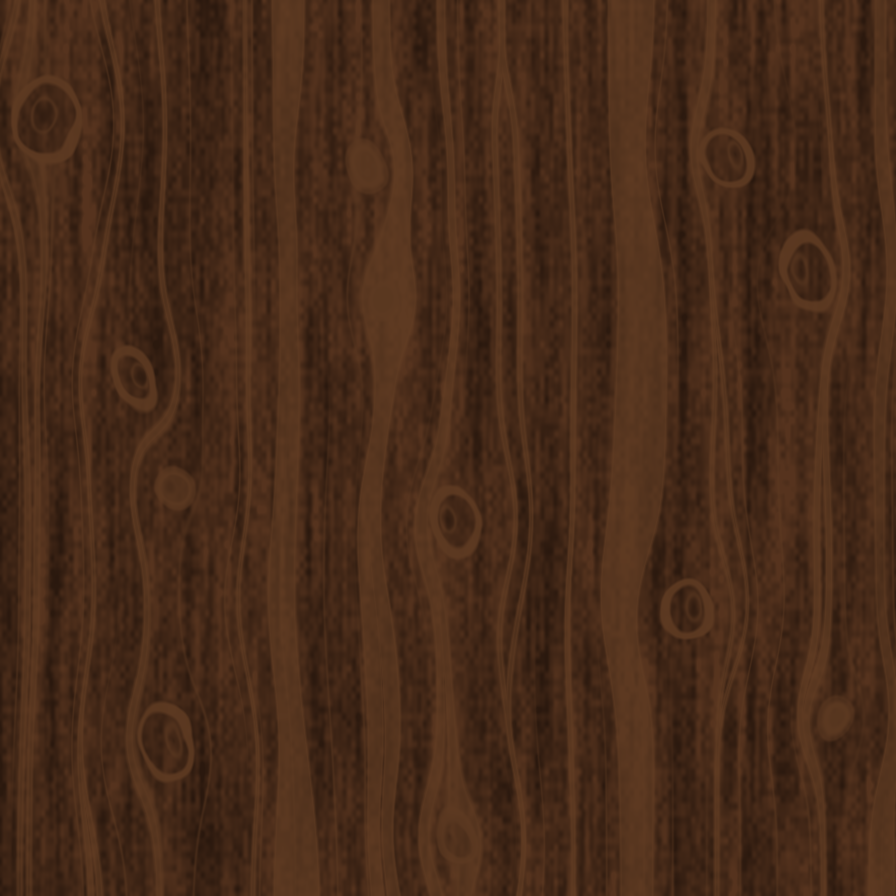
This texture is drawn by a Shadertoy shader. Its source:

```glsl
// Dark walnut board: vertical fibres, pale grain bands bending around knots.
#define BANDS 13.0
#define KNOT_COLS 3.0
#define KNOT_ROWS 4.0
#define KNOT_PUSH 0.88
#define WANDER 0.022
#define STREAKS 2.3
#define DARK vec3(0.180, 0.104, 0.060)
#define MID vec3(0.328, 0.195, 0.114)
#define LIGHT vec3(0.368, 0.228, 0.132)

float hash(vec2 p) {
    return fract(sin(dot(p, vec2(127.1, 311.7))) * 43758.5453);
}

float noise(vec2 p) {
    vec2 i = floor(p), f = fract(p);
    f = f * f * (3.0 - 2.0 * f);
    return mix(mix(hash(i), hash(i + vec2(1, 0)), f.x),
               mix(hash(i + vec2(0, 1)), hash(i + vec2(1, 1)), f.x), f.y);
}

// Centre (xy) and radius (z) of the knot in a jittered grid cell
vec3 knotAt(vec2 cell) {
    vec2 jitter = vec2(hash(cell + 3.7), hash(cell + 9.2));
    vec2 centre = (cell + 0.15 + 0.7 * jitter) / vec2(KNOT_COLS, KNOT_ROWS);
    return vec3(centre, mix(0.014, 0.036, hash(cell + 21.4)));
}

// Across-grain coordinate: slow wander, then spread around every knot
float grainCoord(vec2 p) {
    float u = p.x + WANDER * (noise(vec2(p.x * 4.0, p.y * 3.0 + 5.0)) - 0.5);
    for (float j = 0.0; j < KNOT_ROWS; j++)
    for (float i = 0.0; i < KNOT_COLS; i++) {
        vec3 knot = knotAt(vec2(i, j));
        vec2 d = p - knot.xy;
        vec2 reach = vec2(0.035, 0.05) + knot.z * vec2(1.4, 1.6);
        vec2 q = d / reach;
        u -= KNOT_PUSH * d.x * exp(-dot(q, q));
    }
    return u;
}

// Pale bands that swell, thin and fork: x = coverage, y = bright rim
vec2 grainBands(float u, float y, float aa) {
    vec2 result = vec2(0.0);
    for (float i = -1.0; i <= BANDS; i++) {
        float r = hash(vec2(i, 4.3));
        float centre = (i + 0.15 + 0.7 * hash(vec2(i, 8.1))) / BANDS;
        float swell = noise(vec2(i * 7.3, y * 3.0));
        float width = (0.0026 + 0.021 * r * r * r * r) * (0.6 + 0.8 * swell);
        float fork = 0.012 * smoothstep(0.55, 0.9, noise(vec2(i * 5.7 + 40.0, y * 2.6)));
        float d = abs(abs(u - centre) - fork) - width;
        float body = smoothstep(aa, -aa, d) * (0.72 + 0.28 * swell);
        float glow = 0.35 * exp(-max(d, 0.0) / 0.005);
        result.x = max(result.x, max(body, glow));
        result.y = max(result.y, exp(-pow(d / 0.0014, 2.0)));
    }
    return result;
}

// Faint hairlines that follow the grain
float hairlines(float u, float y) {
    float x = u * 26.0;
    float cell = floor(x);
    float d = abs(fract(x) - 0.25 - 0.5 * hash(vec2(cell, 17.0))) / 26.0;
    float fade = smoothstep(0.3, 0.7, noise(vec2(cell * 3.1, y * 2.5 + 11.0)));
    return fade * exp(-pow(d / 0.0015, 2.0));
}

// Straight dark fibres with fine mottling, 0 to 1
float fibreTone(vec2 p) {
    float broad = noise(vec2(p.x * 42.0, p.y * 2.0));
    float streak = noise(vec2(p.x * 105.0 + 7.0, p.y * 5.0));
    float fine = noise(vec2(p.x * 200.0, p.y * 16.0));
    float mottle = noise(p * vec2(190.0, 130.0) + 31.0);
    float cloud = noise(p * 7.0 + 3.0);
    float tone = 0.14 * broad + 0.30 * streak + 0.26 * fine + 0.25 * mottle + 0.05 * cloud;
    return clamp(0.53 + STREAKS * (tone - 0.5), -0.1, 1.05);
}

// Knot: pale oval ring, dark heart and a small off-centre whorl
vec3 drawKnots(vec3 color, vec2 p, float tone) {
    for (float j = 0.0; j < KNOT_ROWS; j++)
    for (float i = 0.0; i < KNOT_COLS; i++) {
        vec2 cell = vec2(i, j);
        vec3 knot = knotAt(cell);
        vec2 d = p - knot.xy;
        d.x += 0.5 * (hash(cell + 5.5) - 0.5) * d.y;
        float ripple = 0.006 * (noise(p * 40.0) - 0.5);
        float squash = mix(0.68, 0.9, hash(cell + 30.0));
        float oval = length(d * vec2(1.0, squash)) - knot.z + ripple;
        float hollow = smoothstep(0.016, 0.022, knot.z);
        float thick = 0.0022 + 0.0045 * noise(p * 25.0 + cell * 9.0);
        float inside = smoothstep(0.003, -0.003, oval);
        vec3 heart = mix(DARK, MID, 0.1 + 0.7 * tone);
        color = mix(color, mix(LIGHT * 0.96, heart, hollow), inside * 0.9);
        float ring = smoothstep(thick + 0.002, thick - 0.002, abs(oval));
        color = mix(color, LIGHT, ring * mix(0.5, 0.9, hollow));
        float side = hash(cell + 44.0) - 0.5;
        vec2 w = d - knot.z * vec2(0.9 * side, 0.1);
        float whorl = length(w * vec2(1.0, 0.6)) + ripple;
        float line = exp(-pow((whorl - knot.z * 0.34) / 0.002, 2.0));
        color = mix(color, LIGHT, 0.5 * line * hollow * inside);
        color = mix(color, DARK, 0.8 * hollow * exp(-pow(whorl / (knot.z * 0.18), 2.0)));
    }
    return color;
}

void mainImage(out vec4 fragColor, in vec2 fragCoord) {
    vec2 p = fragCoord / iResolution.xy;
    float aa = max(0.0010, 1.0 / iResolution.y);
    float u = grainCoord(p);
    float tone = fibreTone(p);
    vec2 bands = grainBands(u, p.y, aa);
    vec3 color = mix(DARK, MID, tone);
    color = mix(color, LIGHT, 0.45 * hairlines(u, p.y));
    color = mix(color, LIGHT * (0.95 + 0.07 * tone), 0.91 * bands.x);
    color = mix(color, LIGHT * 1.07, 0.4 * bands.y);
    fragColor = vec4(drawKnots(color, p, tone), 1.0);
}
```
